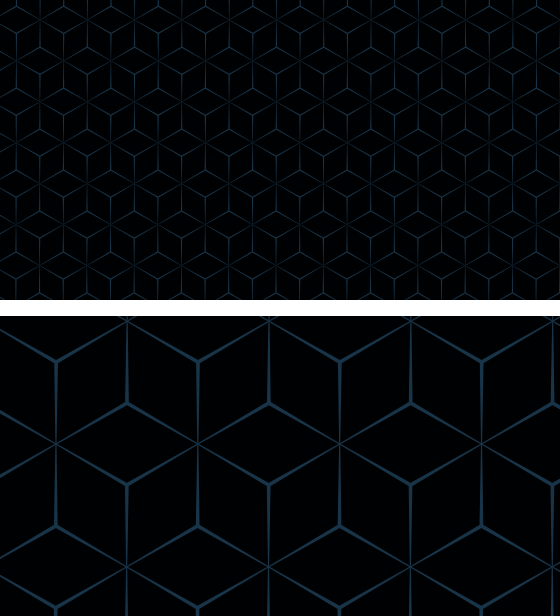
Top, the full canvas; bottom, a detail of the centre.
This pattern is drawn by a Shadertoy shader. Its source:

```glsl
// Dark rhombille (tumbling cube) lattice drawn in thin blue strokes.
// Each pixel is wrapped to its nearest six-way node, then folded into one
// spoke; spokes swell from the node toward the three-way cube corners.

const float SPACING    = 0.08444;               // node to node, in canvas widths
const vec2  FIRST_NODE = vec2(0.0715, 0.0354);  // measured from the upper left
const float LEAN       = 0.0018;                // slight sideways drift going down
const float NODE_HALF_WIDTH   = 0.00034;
const float CORNER_HALF_WIDTH = 0.00112;
const vec3  BACKGROUND = vec3(0.001, 0.002, 0.006);
const vec3  LINE_BLUE  = vec3(0.095, 0.205, 0.285);

const float SQRT3 = 1.7320508;
const float SIXTH_TURN = 1.0471976;

// Offset from the nearest node of a unit triangular lattice.
vec2 nearestNodeOffset(vec2 p) {
    vec2 cell = vec2(1.0, SQRT3);
    vec2 a = p - cell * round(p / cell);
    vec2 shifted = p - 0.5 * cell;
    vec2 b = shifted - cell * round(shifted / cell);
    return dot(a, a) < dot(b, b) ? a : b;
}

// Distances along and across the closest of the six spokes.
vec2 foldToSpoke(vec2 q) {
    float angle = atan(q.x, q.y);
    angle -= SIXTH_TURN * round(angle / SIXTH_TURN);
    return length(q) * vec2(cos(angle), abs(sin(angle)));
}

// Fraction of a pixel covered by a stroke, valid for hairlines too.
float strokeCoverage(float dist, float halfWidth, float pixel) {
    float nearSide = clamp(0.5 + (halfWidth - dist) / pixel, 0.0, 1.0);
    float farSide  = clamp(0.5 - (halfWidth + dist) / pixel, 0.0, 1.0);
    return nearSide - farSide;
}

void mainImage(out vec4 fragColor, in vec2 fragCoord) {
    float pixel = 1.0 / iResolution.x;
    vec2 p = vec2(fragCoord.x, iResolution.y - fragCoord.y) * pixel - FIRST_NODE;
    p.x += LEAN * p.y;

    vec2 spoke = foldToSpoke(nearestNodeOffset(p / SPACING));

    // Taper: spokes end at the cell corner, 1/sqrt(3) from the node
    float reach = clamp(spoke.x * SQRT3, 0.0, 1.0);
    float halfWidth = mix(NODE_HALF_WIDTH, CORNER_HALF_WIDTH, reach);
    float ink = strokeCoverage(spoke.y * SPACING, halfWidth, pixel);

    fragColor = vec4(mix(BACKGROUND, LINE_BLUE, ink), 1.0);
}
```
